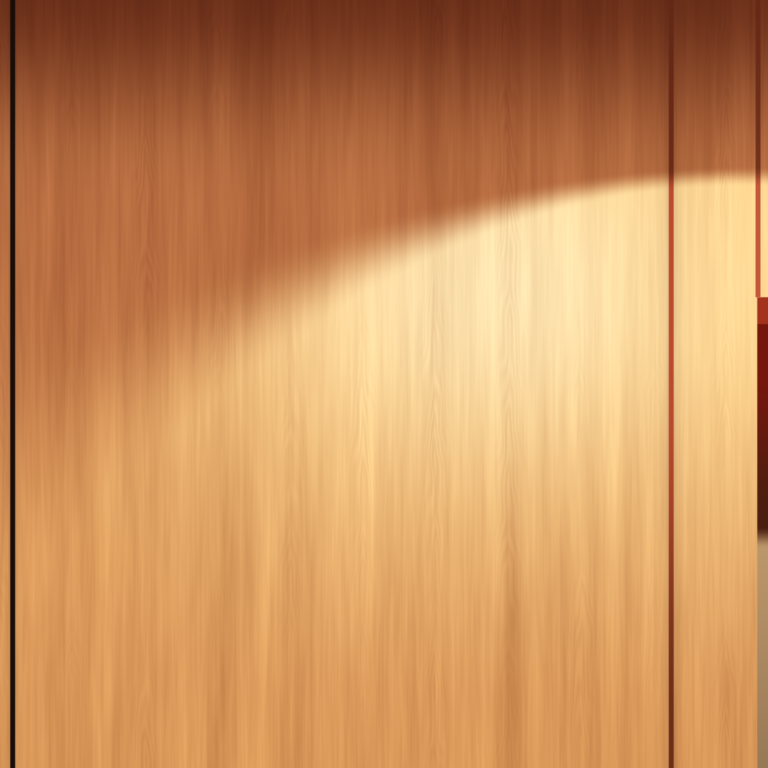
Reproduce this texture procedurally as a WebGL 2 fragment shader.

```glsl
#version 300 es
precision highp float;
// Veneered wall panels under a soft spotlight: an unlit and a lit wood tone are
// blended across a parabolic light edge, then stretched gradient noise adds fibres,
// repeated chevrons add the figure, and thin seams divide the panels.
uniform vec2 u_resolution;
out vec4 fragColor;

// Wood and light
const vec3 SHADE_TOP = vec3(0.40, 0.17, 0.09);
const vec3 SHADE_MID = vec3(0.715, 0.425, 0.25);
const vec3 SHADE_LOW = vec3(0.83, 0.56, 0.335);
const vec3 LIT_LOW   = vec3(0.85, 0.59, 0.345);
const vec3 LIT_HIGH  = vec3(0.985, 0.82, 0.55);
const vec3 HOT       = vec3(1.0, 0.915, 0.73);
const vec2 HOT_POS   = vec2(0.65, 0.625);
const vec2 HOT_SIZE  = vec2(0.24, 0.20);
const vec2 EDGE_APEX = vec2(0.97, 0.772);
const float EDGE_BEND = 0.425;
// Grain
const vec3 GRAIN_TINT = vec3(0.65, 1.0, 1.2);
const float FIGURE_PITCH = 0.0945;
const float FIGURE_WIDTH = 0.014;
// Seams and the recess at the right
const float SEAM_LEFT = 0.0165, SEAM_RIGHT = 0.874, SEAM_END = 0.987;
const float SEAM_HALF = 0.0032;
const vec3 SEAM_BLACK = vec3(0.10, 0.05, 0.03);
const vec3 SEAM_BROWN = vec3(0.40, 0.155, 0.085);
const vec3 SEAM_RED   = vec3(0.72, 0.26, 0.16);
const vec3 RECESS_LIP  = vec3(0.64, 0.20, 0.11);
const vec3 RECESS_RED  = vec3(0.46, 0.09, 0.05);
const vec3 RECESS_DARK = vec3(0.29, 0.12, 0.06);
const vec3 PLINTH      = vec3(0.74, 0.59, 0.42);
const float RECESS_TOP = 0.613, LIP_BASE = 0.578, RECESS_BASE = 0.30;

vec2 gradientAt(vec2 cell) {
  vec3 h = fract(cell.xyx * vec3(0.1031, 0.1030, 0.0973));
  h += dot(h, h.yzx + 33.33);
  float angle = 6.2832 * fract((h.x + h.y) * h.z);
  return vec2(cos(angle), sin(angle));
}

float gradientNoise(vec2 p) {
  vec2 i = floor(p), f = p - i;
  vec2 w = f * f * f * (f * (f * 6.0 - 15.0) + 10.0);
  vec2 e = vec2(1.0, 0.0);
  float a = dot(gradientAt(i), f);
  float b = dot(gradientAt(i + e.xy), f - e.xy);
  float c = dot(gradientAt(i + e.yx), f - e.yx);
  float d = dot(gradientAt(i + e.xx), f - e.xx);
  return mix(mix(a, b, w.x), mix(c, d, w.x), w.y);
}

// Vertical fibres: each octave is narrower and relatively shorter
float fibres(vec2 p) {
  float sum = 0.0, amp = 0.085;
  vec2 freq = vec2(19.0, 0.9);
  for (int i = 0; i < 5; i++) {
    sum += amp * gradientNoise(p * freq + float(i) * 17.3);
    freq *= vec2(2.0, 1.9);
    amp *= 0.86;
  }
  return sum;
}

// Narrow columns of steep chevrons, broken up along their length
float figure(vec2 p) {
  float column = floor(p.x / FIGURE_PITCH + 0.5);
  float drift = 0.006 * gradientNoise(vec2(column * 7.7, p.y * 2.5));
  float dx = p.x - column * FIGURE_PITCH - drift;
  float band = exp(-pow(dx / FIGURE_WIDTH, 2.0));
  float patches = smoothstep(-0.25, 0.4, gradientNoise(vec2(column * 3.37, p.y * 3.5)));
  float warp = gradientNoise(p * vec2(70.0, 14.0));
  float rings = sin(6.2832 * (p.y * 15.0 + abs(dx) * 150.0 + warp * 1.6));
  return band * patches * rings;
}

float spotlight(vec2 p) {
  float dx = EDGE_APEX.x - p.x;
  float edge = EDGE_APEX.y - EDGE_BEND * dx * dx;
  float blur = 0.012 + 0.17 * pow(max(dx, 0.0), 2.4);
  return smoothstep(-blur, blur * 1.3, edge - p.y);
}

vec3 wood(vec2 p, float light) {
  vec3 shade = mix(SHADE_LOW, SHADE_MID, smoothstep(0.1, 0.72, p.y));
  shade = mix(shade, SHADE_TOP, 0.95 * pow(smoothstep(0.70, 1.02, p.y), 1.5));
  float warmth = smoothstep(0.0, 0.65, p.y) * smoothstep(-0.1, 0.6, p.x);
  vec3 lit = mix(LIT_LOW, LIT_HIGH, warmth);
  vec2 q = (p - HOT_POS) / HOT_SIZE;
  lit = mix(lit, HOT, 0.8 * exp(-dot(q, q)));
  vec3 col = mix(shade, lit, light);
  // Light washes the grain out
  float grain = fibres(p) * mix(1.15, 0.6, light * warmth);
  grain += 0.035 * figure(p) * mix(1.0, 0.7, light);
  // One dark tapering heartwood streak in the lower panel
  float taper = 0.004 + 0.012 * smoothstep(0.46, 0.0, p.y);
  float streak = exp(-pow((p.x - 0.666) / taper, 2.0)) * smoothstep(0.47, 0.15, p.y);
  grain -= 0.10 * streak;
  return col * (1.0 + GRAIN_TINT * grain);
}

float seam(float x, float center, float aa) {
  return 1.0 - smoothstep(SEAM_HALF - aa, SEAM_HALF + aa, abs(x - center));
}

void main() {
  vec2 p = gl_FragCoord.xy / u_resolution;
  float aa = max(1.0 / u_resolution.x, 0.0012);
  float light = spotlight(p);
  vec3 col = wood(p, light);

  // Recess and plinth past the last panel
  vec3 recess = mix(RECESS_DARK, RECESS_RED, smoothstep(0.32, 0.52, p.y));
  recess = mix(recess, RECESS_LIP, smoothstep(LIP_BASE - aa, LIP_BASE + aa, p.y));
  recess = mix(PLINTH * (0.8 + 0.7 * p.y), recess, smoothstep(-0.015, 0.015, p.y - RECESS_BASE));
  float below = 1.0 - smoothstep(-aa, aa, p.y - RECESS_TOP);
  col = mix(col, recess, below * smoothstep(-aa, aa, p.x - SEAM_END + 0.001));

  // Seams, each with a faint contact shadow
  float gap = min(abs(p.x - SEAM_LEFT), abs(p.x - SEAM_RIGHT));
  col *= 1.0 - 0.13 * exp(-gap / 0.006);
  col = mix(col, SEAM_BLACK, seam(p.x, SEAM_LEFT, aa));
  float glow = light * smoothstep(0.05, 0.5, p.y);
  vec3 seamTone = mix(SEAM_BROWN, SEAM_RED, glow);
  col = mix(col, seamTone, 0.93 * seam(p.x, SEAM_RIGHT, aa));
  col = mix(col, seamTone, 0.85 * (1.0 - below) * seam(p.x, SEAM_END, aa));
  fragColor = vec4(clamp(col, 0.0, 1.0), 1.0);
}
```
